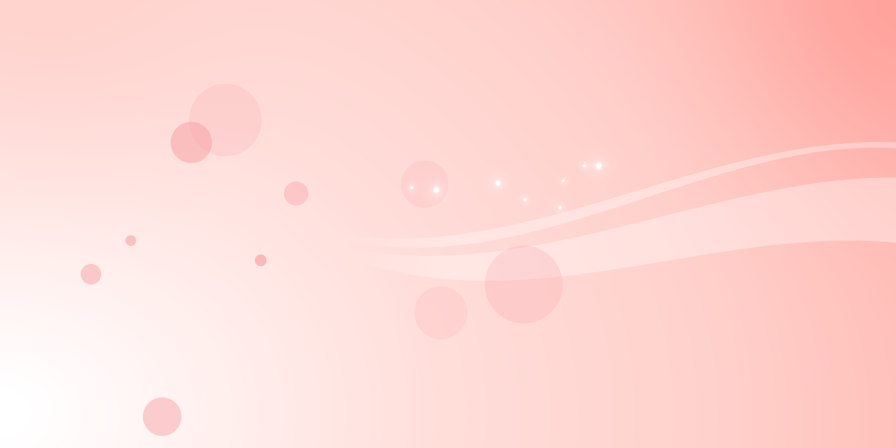
A WebGL 2 fragment shader for this background:

```glsl
#version 300 es
precision highp float;

uniform vec2 u_resolution;
out vec4 fragColor;

const vec3 WHITE = vec3(1.0);
const vec3 BLUSH = vec3(1.0, 0.868, 0.852);
const vec3 PINK = vec3(1.0, 0.818, 0.797);
const vec3 ROSE = vec3(1.0, 0.735, 0.710);
const vec3 CORAL = vec3(1.0, 0.610, 0.585);
const vec3 BUBBLE = vec3(0.970, 0.640, 0.660);

// Bubbles: centre, radius, opacity
const vec4 BUBBLES[10] = vec4[10](
  vec4(0.503, 0.732, 0.081, 0.22), vec4(0.427, 0.682, 0.046, 0.55),
  vec4(0.661, 0.568, 0.027, 0.42), vec4(0.292, 0.463, 0.012, 0.60),
  vec4(0.203, 0.388, 0.023, 0.52), vec4(0.582, 0.419, 0.013, 0.70),
  vec4(0.362, 0.070, 0.043, 0.50), vec4(0.984, 0.302, 0.059, 0.18),
  vec4(1.169, 0.365, 0.087, 0.25), vec4(0.948, 0.589, 0.053, 0.18));

// Sparkles: centre, size
const vec3 SPARKLES[8] = vec3[8](
  vec3(0.974, 0.576, 0.0075), vec3(0.919, 0.581, 0.0040),
  vec3(1.112, 0.591, 0.0065), vec3(1.336, 0.630, 0.0080),
  vec3(1.305, 0.630, 0.0035), vec3(1.258, 0.596, 0.0028),
  vec3(1.172, 0.555, 0.0035), vec3(1.250, 0.537, 0.0038));

float ramp(float start, float end, float t) {
  return clamp((t - start) / (end - start), 0.0, 1.0);
}

float glow(vec2 p, vec2 center, float radius) {
  vec2 d = (p - center) / radius;
  return exp(-dot(d, d));
}

vec3 backdrop(vec2 p) {
  float t = length((p - vec2(0.0, 0.08)) * vec2(1.0, 1.25));
  vec3 color = mix(WHITE, BLUSH, ramp(0.06, 1.0, t));
  color = mix(color, PINK, ramp(1.0, 1.6, t));
  color = mix(color, ROSE, ramp(1.6, 2.15, t));
  color = mix(color, PINK, 0.75 * glow(p, vec2(0.1, 1.05), 0.42));
  return mix(color, CORAL, 0.8 * glow(p, vec2(2.05, 1.03), 0.38));
}

// Height of a cubic curve with four control heights
float curve(vec4 h, float s) {
  float r = 1.0 - s;
  return dot(h, vec4(r * r * r, 3.0 * r * r * s, 3.0 * r * s * s, s * s * s));
}

// Coverage of the band between two curves
float ribbon(vec2 p, vec4 upper, vec4 lower, float pixel) {
  float s = (p.x - 0.729) / 1.271;
  float below = smoothstep(-pixel, pixel, curve(upper, s) - p.y);
  float above = smoothstep(-pixel, pixel, p.y - curve(lower, s));
  return below * above * smoothstep(0.0, 0.24, s);
}

float disc(vec2 p, vec2 center, float radius, float pixel) {
  return 1.0 - smoothstep(-pixel, pixel, length(p - center) - radius);
}

// Bright core, soft halo and faint cross rays
float sparkle(vec2 p, vec2 center, float size) {
  vec2 d = abs(p - center) / size;
  float core = exp(-dot(d, d) * 1.6);
  float halo = 0.28 * exp(-dot(d, d) * 0.12);
  float rays = 0.25 * exp(-min(d.x, d.y) * 5.0 - max(d.x, d.y) * 0.9);
  return min(core + halo + rays, 1.0);
}

void main() {
  vec2 p = gl_FragCoord.xy / u_resolution.y;
  float pixel = 0.75 / u_resolution.y;
  vec3 color = backdrop(p);

  // Flowing ribbons
  float thin = ribbon(p, vec4(0.484, 0.394, 0.702, 0.682),
                      vec4(0.477, 0.346, 0.695, 0.669), pixel);
  float broad = ribbon(p, vec4(0.458, 0.343, 0.606, 0.604),
                       vec4(0.443, 0.260, 0.500, 0.458), pixel);
  color = mix(color, WHITE, 0.34 * max(thin, broad));

  for (int i = 0; i < BUBBLES.length(); i++) {
    vec4 b = BUBBLES[i];
    color = mix(color, BUBBLE, b.w * disc(p, b.xy, b.z, pixel));
  }
  for (int i = 0; i < SPARKLES.length(); i++) {
    vec3 s = SPARKLES[i];
    color = mix(color, WHITE, sparkle(p, s.xy, s.z));
  }
  fragColor = vec4(color, 1.0);
}
```
